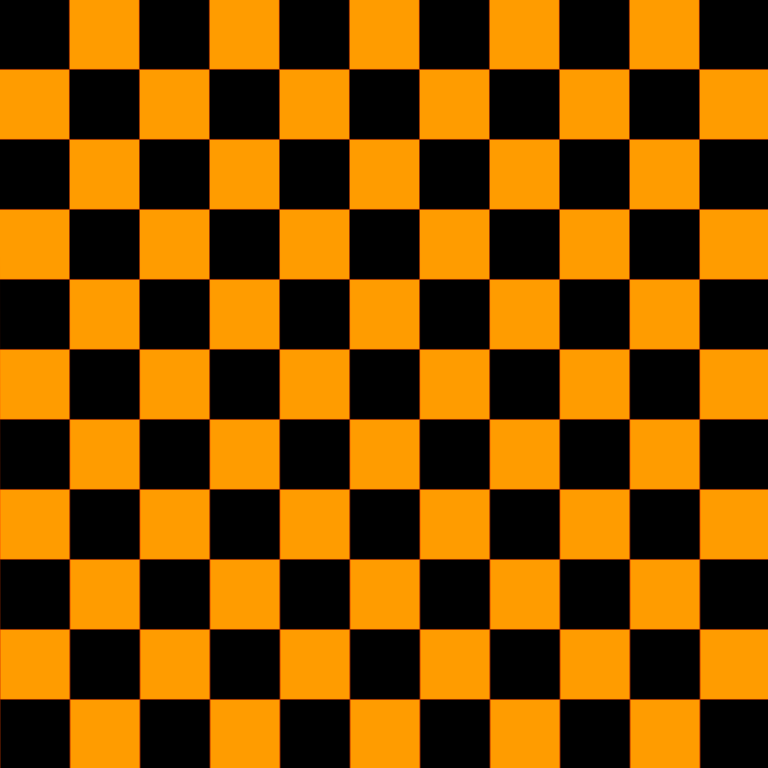
Write a WebGL 1 fragment shader that draws this pattern.

```glsl
precision highp float;

// Black and orange checkerboard, just under eleven squares across and down.
// Alternating triangle waves give a signed distance to the nearest edge;
// a narrow ramp there passes from black through deep red to orange.

uniform vec2 u_resolution;

// Distance to the nearest integer, positive in even cells, negative in odd.
vec2 alternatingDistance(vec2 cell) {
  return abs(mod(cell - 0.5, 2.0) - 1.0) - 0.5;
}

// Signed distance to the checker edges, positive inside the black squares.
float checkerDistance(vec2 cell) {
  vec2 d = alternatingDistance(cell);
  return sign(d.x * d.y) * min(abs(d.x), abs(d.y));
}

// Red rises faster than green, so partly covered edges look reddish.
vec3 orangeGlow(float amount) {
  float red = 1.16 * amount;
  float green = amount * (0.23 + 0.38 * amount);
  return vec3(min(red, 1.0), green, 0.0);
}

void main() {
  vec2 uv = gl_FragCoord.xy / u_resolution;

  // Measure rows from the top; columns lean very slightly to the left.
  vec2 position = vec2(uv.x + 0.0009 * uv.y, 1.0 - uv.y + 0.0008);
  float squareSize = 0.09115;
  float edge = checkerDistance(position / squareSize) * squareSize;

  // Keep the edge ramp at least one pixel wide.
  float rampWidth = max(0.0025, 1.0 / min(u_resolution.x, u_resolution.y));
  float amount = clamp(0.5 - edge / rampWidth, 0.0, 1.0);

  gl_FragColor = vec4(orangeGlow(amount), 1.0);
}
```
